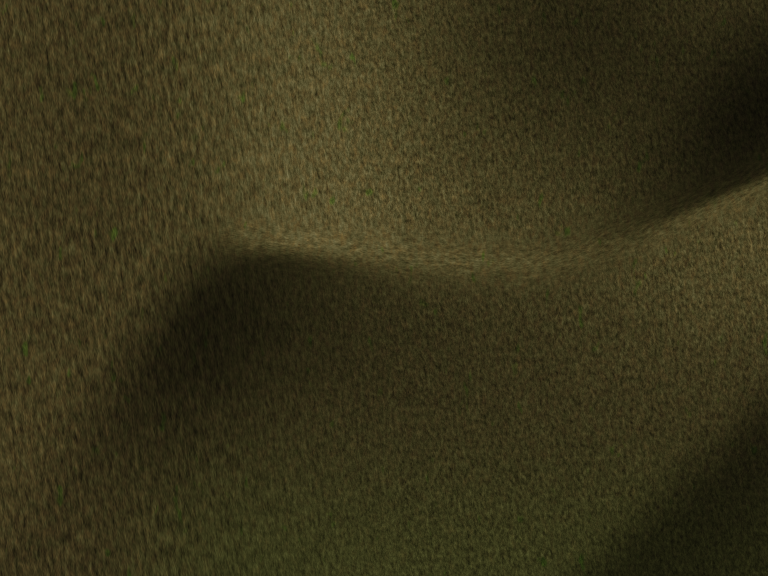
This texture is drawn by a Shadertoy shader. Its source:

```glsl
// Dim grassy hills: a curved crest parts a lit slope from a shaded hollow.
// Soft elliptical pools of light and shade model the ground, and stretched
// gradient noise adds grass fibres, soil mottling and green tufts.

vec2 hashGradient(vec2 cell) {
    vec3 h = fract(cell.xyx * vec3(0.1031, 0.1030, 0.0973));
    h += dot(h, h.yzx + 33.33);
    return 2.0 * fract((h.xx + h.yz) * h.zy) - 1.0;
}

float gradientNoise(vec2 p) {
    vec2 i = floor(p), f = p - i;
    vec2 u = f * f * f * (f * (f * 6.0 - 15.0) + 10.0);
    vec2 e = vec2(1.0, 0.0);
    float low = mix(dot(hashGradient(i), f),
                    dot(hashGradient(i + e.xy), f - e.xy), u.x);
    float high = mix(dot(hashGradient(i + e.yx), f - e.yx),
                     dot(hashGradient(i + e.xx), f - e.xx), u.x);
    return mix(low, high, u.y);
}

float fbm(vec2 p) {
    float sum = 0.0, amplitude = 0.6;
    for (int octave = 0; octave < 3; octave++) {
        sum += amplitude * gradientNoise(p);
        p = mat2(1.9, 0.25, -0.25, 1.9) * p + 17.3;
        amplitude *= 0.75;
    }
    return sum;
}

// Gaussian ellipse whose long axis may be turned by an angle.
float pool(vec2 p, vec2 center, vec2 radius, float angle) {
    float c = cos(angle), s = sin(angle);
    vec2 d = p - center;
    vec2 q = vec2(c * d.x + s * d.y, c * d.y - s * d.x) / radius;
    return exp(-dot(q, q));
}

// Height of the crest: shallow bowl, rising right, falling away at far left.
float crestHeight(float x) {
    float t = x - 0.9;
    float rise = (t < 0.0 ? 0.1 : 0.45) * (sqrt(t * t + 0.01) - 0.1);
    float fall = max(0.37 - x, 0.0);
    return 0.542 + rise - 1.6 * fall * fall / (fall + 0.06);
}

float upperLight(vec2 p, float d) {
    float light = 0.245;
    light += 0.085 * pool(p, vec2(0.56, 0.80), vec2(0.21, 0.42), 0.1);
    light += 0.050 * exp(-abs(d) / 0.10) * smoothstep(0.34, 0.5, p.x)
                   * (1.0 - smoothstep(0.9, 1.12, p.x));
    light -= 0.095 * pool(p, vec2(1.02, 0.95), vec2(0.27, 0.23), -0.3);
    light -= 0.150 * pool(p, vec2(1.34, 0.82), vec2(0.31, 0.13), 0.9);
    light -= 0.020 * pool(p, vec2(0.15, 0.72), vec2(0.14, 0.30), 0.0);
    return light;
}

float lowerLight(vec2 p, float d) {
    float light = 0.205;
    light -= 0.085 * pool(p, vec2(0.34, 0.42), vec2(0.26, 0.15), 0.9);
    light -= 0.030 * pool(p, vec2(0.56, 0.42), vec2(0.28, 0.16), 0.0);
    light += 0.080 * pool(p, vec2(1.32, 0.56), vec2(0.26, 0.16), 0.4);
    light += 0.055 * exp(-abs(d) / 0.06) * smoothstep(0.5, 0.8, p.x);
    light += 0.020 * pool(p, vec2(0.65, 0.0), vec2(0.55, 0.16), 0.0);
    // Second hollow with a diagonal rim in the lower right.
    float rim = 0.32 - p.y + 0.95 * (p.x - 1.333);
    light -= 0.095 * smoothstep(-0.07, 0.09, rim)
                   * (1.0 - 0.45 * smoothstep(0.12, 0.4, rim));
    return light;
}

// Upright blades on slopes, flatter fibres that follow the crest.
float grassGrain(vec2 p, float d, float flatness) {
    vec2 leaning = vec2(p.x + 0.15 * p.y, p.y);
    float blades = fbm(leaning * vec2(140.0, 38.0));
    float specks = fbm(leaning * vec2(150.0, 95.0) + 41.0);
    float fibres = fbm(vec2(p.x * 65.0, d * 150.0) + 9.0);
    float longBlades = 1.0 - smoothstep(0.25, 0.75, p.x);
    float upright = mix(specks, blades, 0.25 + 0.6 * longBlades);
    return mix(upright, fibres, flatness);
}

vec3 groundColor(float light, float green, float brown) {
    vec3 tint = vec3(1.0, 0.935, 0.37 + 0.55 * light);
    tint = mix(tint, vec3(1.04, 0.86, 0.46), brown);
    tint = mix(tint, vec3(0.76, 0.98, 0.32), green);
    return light * tint;
}

void mainImage(out vec4 fragColor, in vec2 fragCoord) {
    vec2 p = fragCoord / iResolution.y;
    float d = p.y - crestHeight(p.x);

    // Blend the two slopes: crisp along the crest, loose on the left shoulder.
    float softness = mix(0.14, 0.026, smoothstep(0.20, 0.48, p.x));
    softness += 0.03 * smoothstep(0.5, 0.75, p.x) * (1.0 - smoothstep(0.95, 1.1, p.x));
    softness -= 0.012 * smoothstep(1.05, 1.25, p.x);
    float above = smoothstep(-softness, softness, d + 0.3 * softness);
    float light = mix(lowerLight(p, d), upperLight(p, d), above);

    // Thin worn path of light on the crest.
    float onCrest = smoothstep(0.36, 0.5, p.x) * (1.0 - smoothstep(0.95, 1.1, p.x));
    light += 0.025 * onCrest * exp(-d * d / 0.0003);

    // Grass texture and broad mottling.
    float flatness = 0.8 * exp(-d * d / 0.0018) * smoothstep(0.33, 0.45, p.x);
    float grain = grassGrain(p, d, flatness);
    float mottle = fbm(p * vec2(26.0, 13.0) + 5.0);
    float contrast = 1.12 - 0.4 * flatness;
    light *= 1.0 + contrast * grain + 0.14 * mottle;

    // Green tufts, a greener foot of the slope and browner soil at left.
    float tufts = smoothstep(0.24, 0.5, fbm(p * vec2(34.0, 16.0) + 63.0));
    float foot = 0.25 * (1.0 - smoothstep(0.0, 0.32, p.y)) * smoothstep(0.1, 0.45, p.x);
    float soil = 0.3 + 0.25 * (1.0 - smoothstep(0.15, 0.5, p.x)) - foot;
    float brown = clamp(soil + 1.4 * fbm(p * vec2(85.0, 45.0) + 80.0), 0.0, 1.0);
    vec3 color = groundColor(max(light, 0.02), clamp(0.75 * tufts + foot, 0.0, 1.0), brown);
    fragColor = vec4(color, 1.0);
}
```
